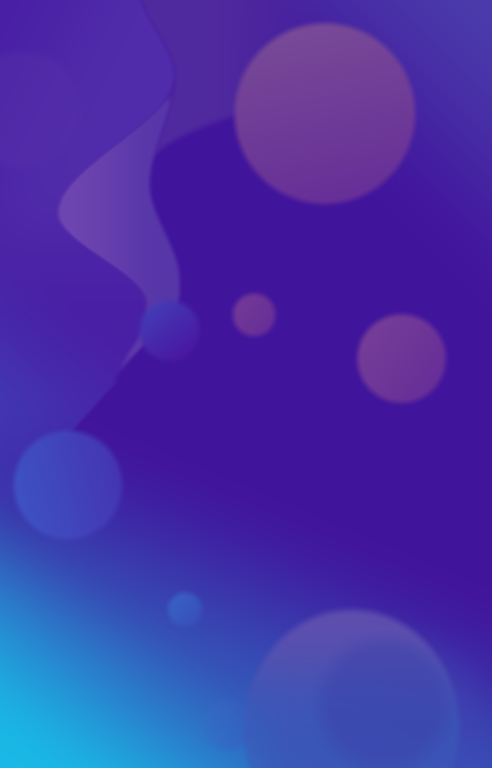
A Shadertoy shader for this background:

```glsl
// Violet and cyan gradient with soft orbs, a folded ribbon and a pale dome.

// Soft mask that is 1 inside a signed distance and 0 outside.
float inside(float d, float blur) {
    return 1.0 - smoothstep(-blur, blur, d);
}

// Blends a disc over col, shaded from colour a to colour b along dir.
vec3 orb(vec3 col, vec2 p, vec2 center, float radius, vec2 dir, vec3 a, vec3 b, float alpha) {
    vec2 q = (p - center) / radius;
    vec3 tint = mix(a, b, clamp(0.5 + 0.5 * dot(q, dir), 0.0, 1.0));
    return mix(col, tint, alpha * inside(length(p - center) - radius, 0.006));
}

// Ribbon borders, as x for a depth s measured down from the top.
float rightBorder(float s) {
    return 0.18 + 0.047 * smoothstep(-0.02, 0.1, s) - 0.032 * smoothstep(0.1, 0.24, s)
        + 0.039 * smoothstep(0.24, 0.365, s) - 0.085 * smoothstep(0.38, 0.51, s)
        - 0.9 * max(s - 0.5, 0.0);
}

float leftBorder(float s) {
    return 0.227 - 0.152 * smoothstep(0.1, 0.277, s) + 0.115 * smoothstep(0.277, 0.395, s)
        - 0.04 * smoothstep(0.41, 0.5, s) - 0.9 * max(s - 0.5, 0.0);
}

vec3 backdrop(vec2 p) {
    vec3 col = vec3(0.255, 0.078, 0.61);
    col = mix(col, vec3(0.29, 0.23, 0.67), smoothstep(1.2, 1.65, p.x + p.y));
    col = mix(col, vec3(0.20, 0.36, 0.735), 1.0 - smoothstep(0.17, 0.52, p.y + 0.42 * p.x));
    return mix(col, vec3(0.10, 0.72, 0.90), 1.0 - smoothstep(0.02, 0.36, p.y + 0.75 * p.x));
}

vec3 ribbon(vec3 col, vec2 p) {
    float s = 1.0 - p.y;
    float left = leftBorder(s);
    float right = rightBorder(s);

    // Faint wedge to the right of the ribbon
    float wedgeFloor = 0.775 + 0.085 * sqrt(clamp((p.x - 0.19) / 0.15, 0.0, 1.0));
    float wedge = inside(wedgeFloor - p.y, 0.007) * smoothstep(-0.006, 0.006, p.x - right);
    col = mix(col, vec3(0.31, 0.16, 0.62), wedge * (1.0 - smoothstep(0.27, 0.46, p.x)));

    // Violet panel to the left
    vec3 panel = mix(vec3(0.285, 0.125, 0.645), vec3(0.25, 0.24, 0.71),
        smoothstep(0.3, 0.62, s - 0.9 * p.x));
    float sheen = smoothstep(0.0, 0.22, p.x + 0.5 * s) * (1.0 - smoothstep(0.2, 0.42, s));
    panel = mix(panel, vec3(0.32, 0.185, 0.67), 0.8 * sheen);
    panel = mix(panel, vec3(0.33, 0.18, 0.66), 0.5 * inside(length(p - vec2(0.03, 0.857)) - 0.075, 0.008));
    float panelMask = inside(p.x - min(left, right), 0.005);
    col = mix(col, panel, panelMask * (1.0 - smoothstep(0.5, 0.7, s)));

    // Pale fold between both borders
    vec3 fold = mix(vec3(0.43, 0.27, 0.69), vec3(0.34, 0.21, 0.66), smoothstep(0.08, 0.22, p.x));
    float foldMask = inside(left - p.x, 0.005) * inside(p.x - right, 0.005);
    foldMask *= smoothstep(0.0, 0.012, right - left);
    return mix(col, fold, foldMask * (1.0 - smoothstep(0.47, 0.52, s)));
}

vec3 dome(vec3 col, vec2 p) {
    // Halo, body that fades downward, then the darker core
    col = mix(col, vec3(0.26, 0.27, 0.70), 0.45 * inside(length(p - vec2(0.49, 0.03)) - 0.145, 0.035));
    float body = inside((length((p - vec2(0.458, 0.05)) / vec2(0.14, 0.156)) - 1.0) * 0.145, 0.007);
    vec3 tint = mix(vec3(0.23, 0.35, 0.72), vec3(0.37, 0.31, 0.68), smoothstep(0.04, 0.2, p.y));
    col = mix(col, tint, body * mix(0.55, 0.95, smoothstep(0.0, 0.19, p.y)));
    float core = inside(length(p - vec2(0.5, 0.083)) - 0.083, 0.018);
    return mix(col, vec3(0.23, 0.25, 0.66), 0.5 * core * body);
}

void mainImage(out vec4 fragColor, in vec2 fragCoord) {
    // Height spans 0 to 1; the width keeps the 328:512 proportion
    vec2 p = fragCoord / iResolution.xy * vec2(0.6406, 1.0);
    vec3 col = ribbon(backdrop(p), p);
    col = dome(col, p);

    // Mauve orbs
    vec3 mauve = vec3(0.47, 0.29, 0.59);
    vec3 plum = vec3(0.40, 0.18, 0.595);
    col = orb(col, p, vec2(0.423, 0.852), 0.1175, vec2(0.2, -0.95), mauve, plum, 1.0);
    col = orb(col, p, vec2(0.523, 0.533), 0.0575, vec2(0.8, -0.6), vec3(0.46, 0.24, 0.59), plum, 1.0);
    col = orb(col, p, vec2(0.331, 0.590), 0.0275, vec2(0.8, -0.6), vec3(0.45, 0.22, 0.59), plum, 1.0);

    // Blue orbs
    vec3 azure = vec3(0.24, 0.33, 0.77);
    vec3 indigo = vec3(0.27, 0.21, 0.70);
    col = orb(col, p, vec2(0.0885, 0.3685), 0.0705, vec2(0.95, 0.2), azure, indigo, 0.95);
    col = orb(col, p, vec2(0.221, 0.569), 0.039, vec2(0.6, -0.8), vec3(0.26, 0.23, 0.71), vec3(0.29, 0.09, 0.64), 0.95);
    col = orb(col, p, vec2(0.241, 0.206), 0.022, vec2(0.7, -0.7), vec3(0.22, 0.41, 0.79), vec3(0.22, 0.32, 0.73), 0.8);
    col = orb(col, p, vec2(0.297, 0.056), 0.033, vec2(0.7, -0.7), vec3(0.22, 0.42, 0.76), azure, 0.3);

    fragColor = vec4(col, 1.0);
}
```
